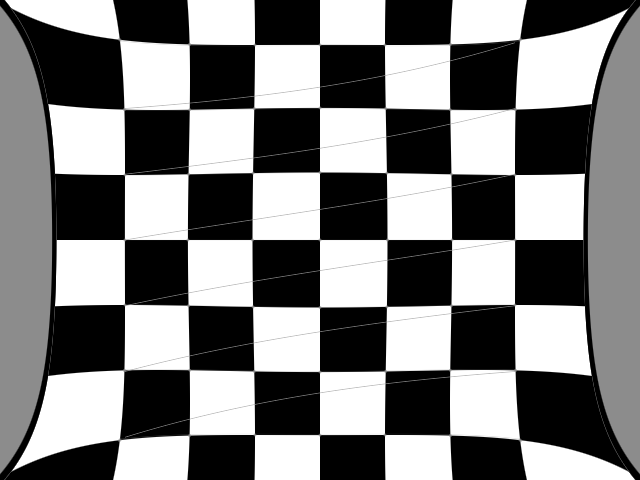
A Shadertoy shader for this pattern:

```glsl
// Undo the lens: canvas position (half-height units) to board squares
vec2 boardFromLens(vec2 p) {
    float r2 = min(dot(p, p), 3.0);
    return p * (3.52 + r2 * (0.487 + r2 * (-0.381 + r2 * 0.0507)));
}

// Antialiased square wave: -1 on even squares, +1 on odd ones
vec2 squareWave(vec2 x, vec2 blur) {
    vec2 ramp = abs(mod(x + 0.5, 2.0) - 1.0) - 0.5;
    return clamp(2.0 * ramp / blur, -1.0, 1.0);
}

float coverage(float signedDistance, float blur) {
    return clamp(0.5 - signedDistance / blur, 0.0, 1.0);
}

void mainImage(out vec4 fragColor, in vec2 fragCoord) {
    float pixel = 2.0 / iResolution.y;
    vec2 p = (2.0 * fragCoord - iResolution.xy) / iResolution.y;
    vec2 board = boardFromLens(p);
    vec2 blur = max(fwidth(board), 1e-4);

    // Checkered squares, eight columns wide
    vec2 wave = squareWave(board, blur);
    float white = 0.5 - 0.5 * wave.x * wave.y;
    white *= coverage(abs(board.x) - 4.0, blur.x);
    vec3 color = vec3(white);

    // Faint lines along the inner rows
    float rowY = board.y * 1.005;
    float rowGap = abs(rowY - round(rowY)) / 3.6;
    float rowLine = coverage(rowGap - 0.0008, pixel) * step(abs(board.x), 3.0);
    color = mix(color, vec3(0.55), 0.35 * rowLine);

    // Six bowed threads joining the end of each row to the start of the next
    float across = p.x / 0.8125;
    float bow = 0.93 + 0.07 * across * across;
    float lane = p.y / (0.274 * bow) - 0.5 * across - 0.5;
    float nearest = clamp(round(lane), -3.0, 2.0);
    float threadGap = abs(lane - nearest) * 0.274 * bow;
    float thread = coverage(threadGap - 0.0013, pixel) * coverage(abs(p.x) - 0.8125, pixel);
    color = mix(color, vec3(0.64), 0.85 * thread);

    // Small dots on the seven by seven inner corners
    vec2 corner = clamp(round(board), -3.0, 3.0);
    float dotGap = length(board - corner) / 3.6 - 0.006;
    color = mix(color, vec3(0.55), 0.65 * coverage(dotGap, pixel));

    // Gray surround beyond the narrow black rim
    float outside = 1.0 - coverage(abs(board.x) - 4.055, blur.x);
    color = mix(color, vec3(0.548), outside);

    fragColor = vec4(color, 1.0);
}
```
